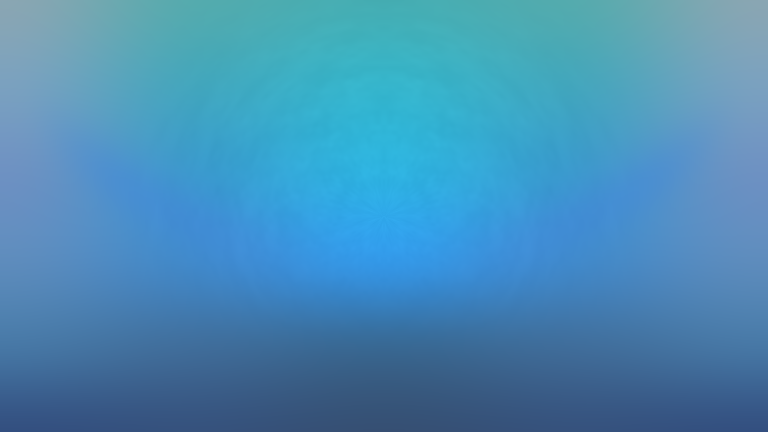
This background is drawn by a Shadertoy shader. Its source:

```glsl
// Deep blue-to-teal glow, mirrored left and right, with faint water ripples.
// Three vertical colour ramps are blended outward from the middle, then an
// azure arc and noise stretched along rings are laid on top.

#define ARC_HEIGHT 0.39
#define ARC_BEND 0.40
#define ARC_WIDTH 0.075
#define ARC_STRENGTH 0.45
#define ARC_COLOR vec3(0.27, 0.53, 0.86)
#define RIPPLE_AMOUNT 0.035
#define RIPPLE_RINGS 38.0
#define RIPPLE_SPOKES 5.0
#define RIPPLE_REACH 0.75

float hash(vec2 p) {
    return fract(sin(dot(p, vec2(127.1, 311.7))) * 43758.5453);
}

float valueNoise(vec2 p) {
    vec2 cell = floor(p);
    vec2 f = fract(p);
    f = f * f * (3.0 - 2.0 * f);
    float low = mix(hash(cell), hash(cell + vec2(1, 0)), f.x);
    float high = mix(hash(cell + vec2(0, 1)), hash(cell + vec2(1, 1)), f.x);
    return mix(low, high, f.y);
}

// Smooth Catmull-Rom ramp over six evenly spaced colours, bottom to top.
vec3 ramp(vec3 stops[6], float height) {
    float s = clamp(height, 0.0, 1.0) * 5.0;
    int i = min(int(s), 4);
    float t = s - float(i);
    vec3 a = stops[max(i - 1, 0)];
    vec3 b = stops[i];
    vec3 c = stops[i + 1];
    vec3 d = stops[min(i + 2, 5)];
    return b + 0.5 * t * (c - a + t * (2.0 * a - 5.0 * b + 4.0 * c - d
             + t * (3.0 * (b - c) + d - a)));
}

vec3 backdrop(float side, float height) {
    vec3 center = ramp(vec3[6](
        vec3(0.21, 0.31, 0.45), vec3(0.22, 0.41, 0.58), vec3(0.20, 0.60, 0.91),
        vec3(0.18, 0.70, 0.88), vec3(0.21, 0.71, 0.80), vec3(0.27, 0.68, 0.70)), height);
    vec3 flank = ramp(vec3[6](
        vec3(0.21, 0.32, 0.49), vec3(0.25, 0.43, 0.61), vec3(0.25, 0.54, 0.79),
        vec3(0.23, 0.60, 0.80), vec3(0.26, 0.65, 0.74), vec3(0.33, 0.67, 0.68)), height);
    vec3 rim = ramp(vec3[6](
        vec3(0.20, 0.31, 0.50), vec3(0.28, 0.47, 0.65), vec3(0.37, 0.55, 0.74),
        vec3(0.43, 0.57, 0.76), vec3(0.48, 0.63, 0.75), vec3(0.54, 0.65, 0.70)), height);
    vec3 inner = mix(center, flank, smoothstep(0.0, 0.55, side));
    return mix(inner, rim, smoothstep(0.45, 1.0, side));
}

// Noise drawn out along circles, fading away from the middle and the bottom.
float ripples(vec2 p) {
    float radius = length(p);
    float angle = atan(abs(p.x), p.y);
    vec2 q = vec2(radius * RIPPLE_RINGS, angle * RIPPLE_SPOKES);
    float n = 0.6 * valueNoise(q) + 0.4 * valueNoise(q * vec2(2.3, 3.1) + 17.0) - 0.5;
    float fade = 1.0 - smoothstep(0.25, RIPPLE_REACH, radius);
    return n * fade * smoothstep(-0.4, 0.1, p.y);
}

void mainImage(out vec4 fragColor, in vec2 fragCoord) {
    vec2 uv = fragCoord / iResolution.xy;
    float side = abs(2.0 * uv.x - 1.0);
    vec3 color = backdrop(side, uv.y);

    // Azure arc rising towards both sides
    float offset = (uv.y - ARC_HEIGHT - ARC_BEND * side * side) / ARC_WIDTH;
    float span = smoothstep(0.1, 0.5, side) * (1.0 - smoothstep(0.65, 0.95, side));
    color = mix(color, ARC_COLOR, ARC_STRENGTH * span * exp(-offset * offset));

    // Water ripples around the middle of the canvas
    vec2 p = (fragCoord - 0.5 * iResolution.xy) / iResolution.y;
    color += RIPPLE_AMOUNT * ripples(p) * vec3(0.7, 1.0, 1.0);

    fragColor = vec4(clamp(color, 0.0, 1.0), 1.0);
}
```
